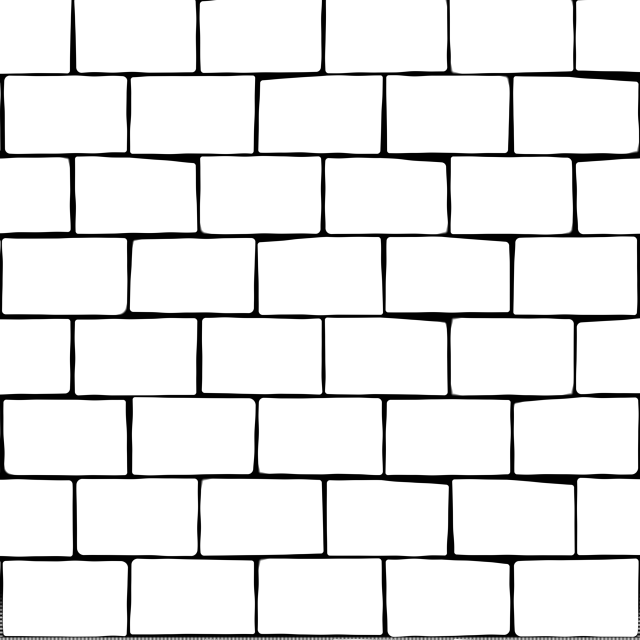
Give the GLSL for this pattern, as a WebGL 1 fragment shader.

```glsl
precision highp float;

uniform vec2 u_resolution;

const float ROW_PITCH = 0.1257;
const float ROW_ORIGIN = 0.0035;
const vec2 BRICK_PITCH = vec2(0.1995, 0.1960);   // plain rows, shifted rows
const vec2 BRICK_ORIGIN = vec2(0.0020, 0.1150);
const float ROW_JITTER = 0.0030;
const float INSET_MIN = 0.0017;                  // half joint at its thinnest
const float INSET_RANGE = 0.0045;
const float SAG_CHANCE = 0.22;
const float SAG_DEPTH = 0.0075;
const vec2 CORNER_RADIUS = vec2(0.0040, 0.0110);
const float WOBBLE = 0.0009;
const float WOBBLE_FREQ = 34.0;
const float EDGE_SOFTNESS = 0.0009;
const float SMUDGE_CHANCE = 0.10;
const float SMUDGE_SOFTNESS = 0.0055;
const float SMUDGE_REACH = 0.022;
const float FRAY_FREQ = 170.0;
const float FRAY_HEIGHT = 0.085;
const vec3 INK = vec3(0.005);
const vec3 PAPER = vec3(1.0);

vec2 hash22(vec2 p) {
    vec3 q = fract(p.xyx * vec3(0.1031, 0.1030, 0.0973));
    q += dot(q, q.yzx + 33.33);
    return fract((q.xx + q.yz) * q.zy);
}

float valueNoise(vec2 p) {
    vec2 i = floor(p);
    vec2 f = fract(p);
    f = f * f * (3.0 - 2.0 * f);
    float low = mix(hash22(i).x, hash22(i + vec2(1.0, 0.0)).x, f.x);
    float high = mix(hash22(i + vec2(0.0, 1.0)).x, hash22(i + 1.0).x, f.x);
    return mix(low, high, f.y);
}

// Inset of one brick corner; squaring keeps most joints thin.
vec2 cornerInset(vec2 brick, vec2 corner) {
    vec2 h = hash22(brick * 2.0 + corner + 71.0);
    return INSET_MIN + INSET_RANGE * h * h;
}

// Paper coverage of the hand-cut brick under p.
float brickCoverage(vec2 p, float aa) {
    float row = floor((p.y - ROW_ORIGIN) / ROW_PITCH);
    float shifted = mod(row, 2.0);
    float pitch = mix(BRICK_PITCH.x, BRICK_PITCH.y, shifted);
    float origin = mix(BRICK_ORIGIN.x, BRICK_ORIGIN.y, shifted);
    origin += shifted * ROW_JITTER * (hash22(vec2(row, 19.0) + 5.0).x - 0.5);

    vec2 size = vec2(pitch, ROW_PITCH);
    vec2 cell = (p - vec2(origin, ROW_ORIGIN)) / size;
    vec2 brick = vec2(floor(cell.x), row);
    vec2 uv = fract(cell);
    vec2 local = uv * size;

    // Four skewed sides run between the corner insets.
    vec2 c00 = cornerInset(brick, vec2(0.0, 0.0));
    vec2 c10 = cornerInset(brick, vec2(1.0, 0.0));
    vec2 c01 = cornerInset(brick, vec2(0.0, 1.0));
    vec2 c11 = cornerInset(brick, vec2(1.0, 1.0));
    vec2 nearSide = local - vec2(mix(c00.x, c01.x, uv.y), mix(c00.y, c10.y, uv.x));
    vec2 farSide = size - local - vec2(mix(c10.x, c11.x, uv.y), mix(c01.y, c11.y, uv.x));

    // A few top edges bend down towards one end.
    vec2 sag = hash22(brick + 143.0);
    float along = sag.y < 0.5 ? uv.x : 1.0 - uv.x;
    farSide.y -= step(sag.x, SAG_CHANCE) * SAG_DEPTH * max(along - 0.45, 0.0) / 0.55;

    vec2 inside = min(nearSide, farSide);
    vec2 wave = vec2(valueNoise(p * WOBBLE_FREQ), valueNoise(p * WOBBLE_FREQ + 57.0));
    inside += WOBBLE * (wave - 0.5) * 2.0;

    // Each corner has its own rounding and sometimes a soft smudge.
    vec2 corner = step(0.5, uv);
    vec2 style = hash22(brick * 2.0 + corner + 211.0);
    float radius = mix(CORNER_RADIUS.x, CORNER_RADIUS.y, style.x * style.x * style.x);
    float d = radius - length(max(radius - inside, 0.0));
    float reach = 1.0 - smoothstep(0.0, SMUDGE_REACH, length(local - corner * size));
    float smudge = step(style.y, SMUDGE_CHANCE) * reach * SMUDGE_SOFTNESS;
    float softness = max(EDGE_SOFTNESS, aa);
    return smoothstep(-softness, softness + smudge, d);
}

// Worn grey dashes along the bottom and the lower ends of both sides.
float frayAmount(vec2 p) {
    vec2 stripe = abs(fract(p * FRAY_FREQ) - 0.5) * 2.0;
    float bottom = 1.0 - smoothstep(0.002, 0.006, p.y);
    float side = 1.0 - smoothstep(0.002, 0.007, min(p.x, 1.0 - p.x));
    side *= 1.0 - smoothstep(0.3 * FRAY_HEIGHT, FRAY_HEIGHT, p.y);
    float patchy = valueNoise(p * 40.0 + 9.0);
    return max(bottom * (0.35 + 0.45 * stripe.x), side * stripe.y * (0.3 + 0.6 * patchy));
}

void main() {
    vec2 p = gl_FragCoord.xy / u_resolution;
    float aa = 0.7 / min(u_resolution.x, u_resolution.y);
    float paper = max(brickCoverage(p, aa), frayAmount(p));
    gl_FragColor = vec4(mix(INK, PAPER, paper), 1.0);
}
```
